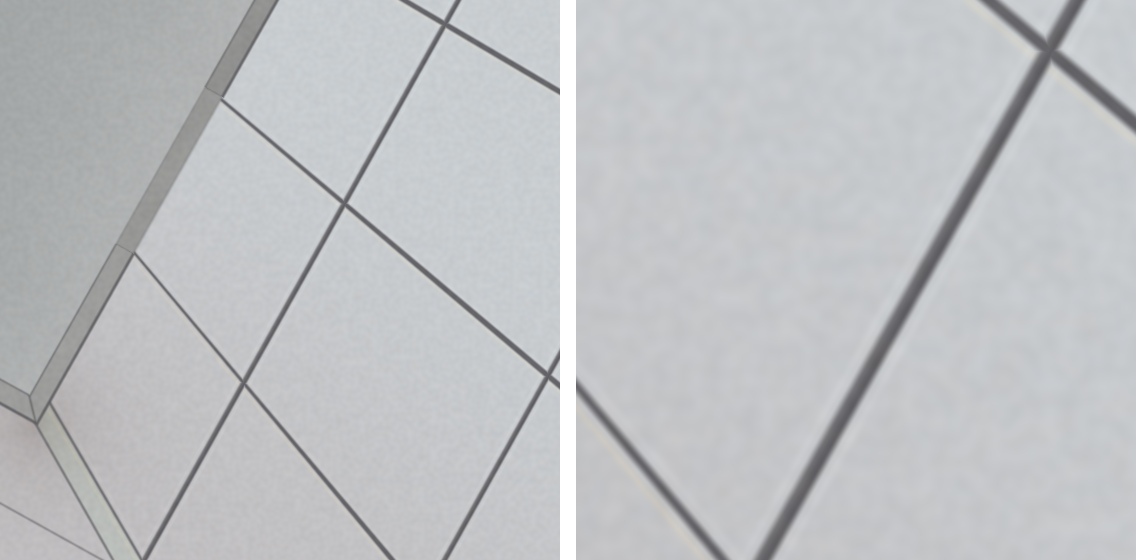
Left, the full canvas; right, a detail of the centre.
A WebGL 2 fragment shader for this pattern:

```glsl
#version 300 es
precision highp float;

uniform vec2 u_resolution;
out vec4 fragColor;

#define CROSS_COUNT 4
#define LONG_COUNT 2
#define CROSS_ANGLE 0.532
#define FAN_STEP 0.170
#define JOINT_STEP vec2(-0.1797, 0.3203)
#define LONG_STEP vec2(0.3594, 0.3151)
#define FIRST_CROSSING vec2(0.7943, 0.0430)
#define LONG_WIDTH 0.0046
#define KERB_TILE 0.3219
#define GRAIN 0.022

const vec3 COOL_TILE = vec3(0.785, 0.803, 0.816);
const vec3 WARM_TILE = vec3(0.755, 0.748, 0.755);
const vec3 WALL_DARK = vec3(0.635, 0.650, 0.650);
const vec3 WALL_LIGHT = vec3(0.695, 0.703, 0.705);
const vec3 KERB = vec3(0.590, 0.592, 0.585);
const vec3 GROUT = vec3(0.365, 0.360, 0.375);
const vec2 KERB_DIR = vec2(-0.4935, 0.8697);
const vec2 KERB_NORMAL = vec2(0.8697, 0.4935);
const vec2 RETURN_NORMAL = vec2(-0.4819, 0.8762);
const vec2 INNER_CORNER = vec2(0.052, 0.706);
const vec2 OUTER_CORNER = vec2(0.064, 0.755);

vec2 gradientAt(vec2 cell) {
    vec3 q = fract(vec3(cell.xyx) * vec3(0.1031, 0.1030, 0.0973));
    q += dot(q, q.yzx + 33.33);
    float angle = 6.2832 * fract((q.x + q.y) * q.z);
    return vec2(cos(angle), sin(angle));
}

float gradientNoise(vec2 p) {
    vec2 i = floor(p), f = fract(p);
    vec2 u = f * f * f * (f * (f * 6.0 - 15.0) + 10.0);
    vec2 e = vec2(1.0, 0.0);
    float low = mix(dot(gradientAt(i), f), dot(gradientAt(i + e), f - e), u.x);
    float high = mix(dot(gradientAt(i + e.yx), f - e.yx), dot(gradientAt(i + 1.0), f - 1.0), u.x);
    return mix(low, high, u.y);
}

// Signed distance to a line, positive below it
float lineSide(vec2 p, vec2 onLine, float angle) {
    return dot(p - onLine, vec2(-sin(angle), cos(angle)));
}

float segmentDistance(vec2 p, vec2 a, vec2 b) {
    vec2 ab = b - a;
    return length(p - a - ab * clamp(dot(p - a, ab) / dot(ab, ab), 0.0, 1.0));
}

float stroke(float d, float halfWidth) {
    float soft = max(0.0026, 0.8 / u_resolution.y);
    return 1.0 - smoothstep(halfWidth - soft, halfWidth + soft, abs(d));
}

void main() {
    vec2 p = gl_FragCoord.xy / u_resolution;
    p.y = 1.0 - p.y;
    float edge = 1.0 / u_resolution.y + 0.001;

    // Floor tint, cool to warm towards the lower left
    float warmth = smoothstep(-0.35, 0.85, p.y - 0.75 * p.x);
    vec3 floorColor = mix(COOL_TILE, WARM_TILE, warmth);

    // Border strip beside the fan of joints
    float stripAngle = CROSS_ANGLE + 3.0 * FAN_STEP;
    vec2 stripFoot = FIRST_CROSSING + 3.0 * JOINT_STEP;
    float stripRight = lineSide(p, stripFoot, stripAngle);
    float stripLeft = lineSide(p, vec2(0.2018, 1.0), stripAngle + 0.012);
    float inStrip = smoothstep(-edge, edge, stripRight) * smoothstep(edge, -edge, stripLeft);
    floorColor = mix(floorColor, vec3(0.735, 0.750, 0.738), inStrip);

    // Cross joints fan out, with a pale fringe above and a warm one below
    float grout = 0.0;
    for (int k = 0; k < CROSS_COUNT; k++) {
        float n = float(k);
        float d = lineSide(p, FIRST_CROSSING + n * JOINT_STEP, CROSS_ANGLE + n * FAN_STEP);
        float halfWidth = k == 3 ? 0.0024 : mix(0.0022, 0.0048, smoothstep(0.2, 0.9, p.x));
        grout = max(grout, stroke(d, halfWidth) * (k == 3 ? 0.8 : 0.93));
        floorColor += vec3(0.035, 0.018, -0.015) * stroke(d - 0.0085, 0.002);
        floorColor += 0.016 * stroke(d + 0.0085, 0.002);
    }

    // Long parallel joints, darker on their right side
    vec2 longNormal = normalize(vec2(JOINT_STEP.y, -JOINT_STEP.x));
    for (int k = 0; k < LONG_COUNT; k++) {
        float d = dot(p - FIRST_CROSSING - float(k) * LONG_STEP, longNormal);
        float shade = mix(0.72, 0.98, smoothstep(-0.005, 0.002, d));
        grout = max(grout, stroke(d, LONG_WIDTH) * shade);
        floorColor += 0.022 * stroke(abs(d) - 0.0105, 0.002);
    }

    // Strip edge and the thin joint in the far corner
    grout = max(grout, 0.7 * stroke(stripLeft, 0.0022));
    float thinJoint = stroke(lineSide(p, vec2(0.0, 0.8984), 0.508), 0.0018);
    grout = max(grout, 0.55 * thinJoint * step(0.0, stripLeft));
    float cornerShade = exp(-12.0 * length(p - OUTER_CORNER));
    floorColor -= vec3(0.10, 0.12, 0.13) * cornerShade;
    vec3 color = mix(floorColor, GROUT, grout);

    // Kerb and wall are two nested corners
    float across = dot(p, KERB_NORMAL), back = dot(p, RETURN_NORMAL);
    float kerbEdge = max(across - 0.4309, back - 0.6309);
    float wallEdge = max(across - 0.3955, back - 0.5933);
    float along = (dot(p, KERB_DIR) + 0.0454) / KERB_TILE;
    float tile = clamp(floor(along), -1.0, 1.0);
    vec3 kerbColor = KERB + 0.022 * tile + 0.02 * gradientNoise(p * 14.0);
    float kerbJoint = stroke((along - floor(along + 0.5)) * KERB_TILE, 0.0008);
    kerbColor -= 0.10 * kerbJoint * step(back, 0.5933);
    kerbColor -= 0.16 * stroke(segmentDistance(p, INNER_CORNER, OUTER_CORNER), 0.0018);

    vec3 wallColor = mix(WALL_DARK, WALL_LIGHT, smoothstep(0.0, 0.5, p.x + 0.45 * p.y));
    wallColor += 0.012 * gradientNoise(p * 5.0);
    color = mix(color, kerbColor, smoothstep(edge, -edge, kerbEdge));
    color = mix(color, wallColor, smoothstep(edge, -edge, wallEdge));

    // Edge lines vary from one kerb tile to the next
    color = mix(color, GROUT, stroke(kerbEdge, 0.0026) * mix(0.18, 0.88, abs(tile)));
    color = mix(color, GROUT, stroke(wallEdge, 0.0016) * mix(0.28, 0.62, abs(tile)));

    // Fine and broad mottling
    float mottling = gradientNoise(p * 95.0) + 0.6 * gradientNoise(p * 38.0 + 7.0);
    vec3 tint = vec3(0.3, 0.0, -0.3) * gradientNoise(p * 60.0 + 19.0);
    color += GRAIN * (mottling + tint);
    fragColor = vec4(clamp(color, 0.0, 1.0), 1.0);
}
```
